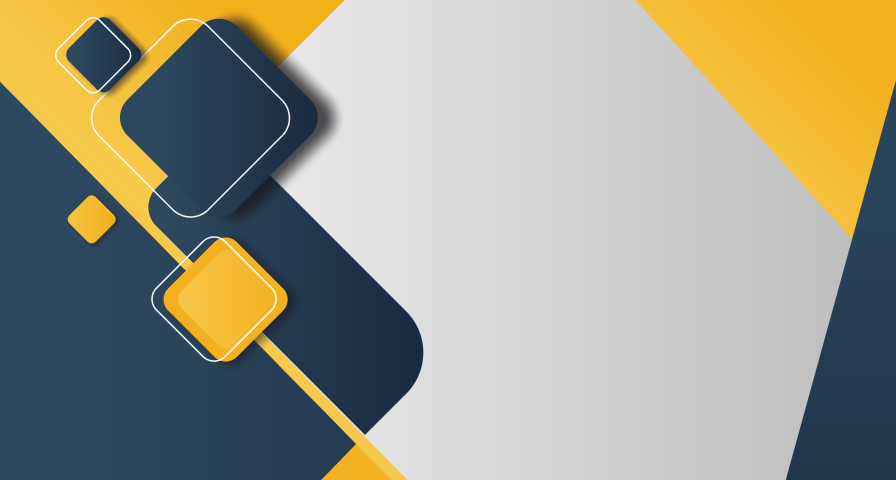
This background is drawn by a WebGL 1 fragment shader. Its source:

```glsl
precision highp float;
// Geometric banner: a grey sweep framed by navy and amber panels, with
// rounded diamond tiles, soft shadows and thin white outlines on the left.
// Panels are half planes, tiles are rotated rounded boxes, painted in order.

uniform vec2 u_resolution;

// Lengths are in hundredths of the canvas height.
const vec3 NAVY_LIGHT = vec3(0.175, 0.285, 0.375);
const vec3 NAVY_DARK = vec3(0.10, 0.17, 0.25);
const vec3 AMBER_LIGHT = vec3(0.965, 0.795, 0.31);
const vec3 AMBER_DARK = vec3(0.95, 0.685, 0.11);
const vec3 SHADOW = vec3(0.10, 0.09, 0.11);
const float GREY_LEFT = 0.91;
const float GREY_RIGHT = 0.745;
const float LINE_WIDTH = 0.32;
const float BIG = 16.1;
const float MEDIUM = 10.1;
const float SMALL = 6.1;
const float TINY = 3.9;
const float ROUNDING = 0.325; // corner radius relative to tile half side

float cover(float d) {
  return clamp(0.5 - d * u_resolution.y / 100.0, 0.0, 1.0);
}

float ramp(float a, float b, float x) {
  return clamp((x - a) / (b - a), 0.0, 1.0);
}

vec3 navy(float t) { return mix(NAVY_LIGHT, NAVY_DARK, t); }
vec3 amber(float t) { return mix(AMBER_LIGHT, AMBER_DARK, t); }

// Signed distance to a line, negative on the right of a -> b.
float halfPlane(vec2 p, vec2 a, vec2 b) {
  vec2 t = normalize(b - a);
  return dot(p - a, vec2(-t.y, t.x));
}

// Rotate by 45 degrees: x runs down-right, y runs up-right.
vec2 turn(vec2 v) {
  return vec2(v.x - v.y, v.x + v.y) * 0.70711;
}

float roundBox(vec2 q, vec2 halfSize, float r) {
  vec2 e = abs(q) - halfSize + r;
  return length(max(e, 0.0)) + min(max(e.x, e.y), 0.0) - r;
}

float diamond(vec2 p, vec2 center, float size) {
  return roundBox(turn(p - center), vec2(size), size * ROUNDING);
}

void addShadow(inout vec3 col, float d, float blur, float strength) {
  col = mix(col, SHADOW, strength * smoothstep(blur, -blur, d));
}

void addOutline(inout vec3 col, float d) {
  col = mix(col, vec3(1.0), 0.95 * cover(abs(d) - 0.5 * LINE_WIDTH));
}

void main() {
  vec2 p = gl_FragCoord.xy * 100.0 / u_resolution.y;
  float rise = p.x + p.y - 100.0;

  // Grey backdrop
  vec3 col = vec3(mix(GREY_LEFT, GREY_RIGHT, ramp(58.0, 177.0, p.x)));

  // Right panels
  float wedge = halfPlane(p, vec2(177.1, 50.6), vec2(132.4, 100.0));
  vec3 wedgeColor = amber(ramp(52.0, 86.0, 0.5 * rise));
  col = mix(col, wedgeColor, cover(wedge));
  float rightPanel = halfPlane(p, vec2(163.7, 0.0), vec2(186.9, 84.2));
  col = mix(col, navy(0.15 + 0.5 * ramp(60.0, 0.0, p.y)), cover(rightPanel));

  // Upper left amber panel, with a patch behind the rounded navy corner
  float corner = halfPlane(p, vec2(71.8, 100.0), vec2(35.3, 63.5));
  corner = min(corner, roundBox(turn(p - vec2(33.8, 56.8)), vec2(4.0), 0.0));
  col = mix(col, amber(ramp(-14.0, 46.0, rise)), cover(corner));

  // Long navy slab with two rounded ends
  vec2 q = turn(p - vec2(60.9, 41.7));
  float slabRadius = q.x > 0.0 ? 12.1 : 5.6;
  slabRadius *= step(0.0, q.x * q.y);
  float slab = roundBox(q, vec2(33.55, 12.13), slabRadius);
  col = mix(col, navy(ramp(34.0, 86.0, p.x)), cover(slab));

  // Amber strip, then the left navy panel below it
  float strip = halfPlane(p, vec2(31.6, 53.8), vec2(84.9, 0.0));
  float below = halfPlane(p, vec2(0.0, 83.0), vec2(74.2, 7.5));
  vec3 stripColor = amber(0.08 + 0.75 * cover(below));
  col = mix(col, stripColor, cover(strip) * step(-14.9, rise + 0.0 * below));
  col = mix(col, stripColor, cover(strip) * step(rise, -14.9));
  float base = halfPlane(p, vec2(66.9, 0.0), vec2(74.2, 7.5));
  float leftPanel = max(below, -base);
  col = mix(col, navy(0.45 * ramp(15.0, 75.0, p.x)), cover(leftPanel));

  // Big navy tile
  vec2 bigAt = vec2(45.6, 75.5);
  addShadow(col, diamond(p, bigAt + vec2(3.4, -0.2), BIG), 2.4, 0.75);
  col = mix(col, navy(ramp(-13.0, 19.0, p.x - bigAt.x)), cover(diamond(p, bigAt, BIG)));
  addOutline(col, diamond(p, vec2(39.7, 75.4), BIG));

  // Small navy tile
  vec2 smallAt = vec2(21.6, 88.6);
  addShadow(col, diamond(p, smallAt + vec2(1.0, -0.3), SMALL), 1.3, 0.6);
  col = mix(col, navy(ramp(-6.0, 8.0, p.x - smallAt.x)), cover(diamond(p, smallAt, SMALL)));
  addOutline(col, diamond(p, vec2(19.4, 88.5), SMALL));

  // Tiny amber tile
  vec2 tinyAt = vec2(19.1, 54.3);
  addShadow(col, diamond(p, tinyAt + vec2(0.5, -0.3), TINY), 1.0, 0.5);
  col = mix(col, amber(ramp(-8.0, 5.0, p.x - tinyAt.x)), cover(diamond(p, tinyAt, TINY)));

  // Medium amber tile with a lighter inset face
  vec2 mediumAt = vec2(47.0, 37.6);
  addShadow(col, diamond(p, mediumAt + vec2(1.4, -0.5), MEDIUM), 2.0, 0.6);
  col = mix(col, amber(0.9), cover(diamond(p, mediumAt, MEDIUM)));
  float face = ramp(-11.0, 11.0, p.x - mediumAt.x);
  col = mix(col, amber(0.1 + 0.8 * face), cover(diamond(p, mediumAt + vec2(0.5, 0.0), 8.1)));
  addOutline(col, diamond(p, vec2(44.6, 37.7), MEDIUM));

  gl_FragColor = vec4(col, 1.0);
}
```
